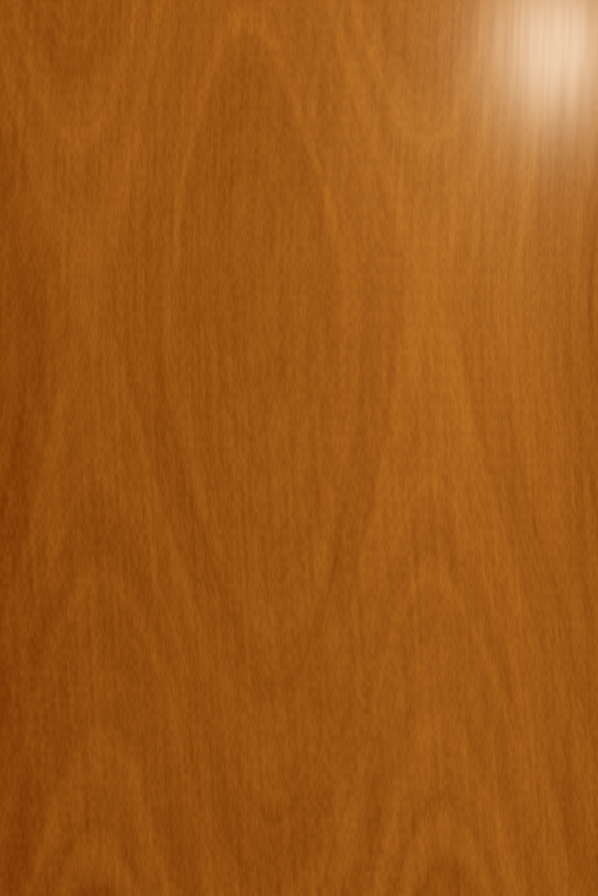
A Shadertoy shader for this texture:

```glsl
// Varnished wood veneer: an eye-shaped knot, cathedral arches and a soft lamp reflection.
#define EYE vec2(0.435, 0.98)
#define ARCH_SPACING 0.57
#define RING_SLOPE 2.8
#define WARP 0.03
#define RING_CONTRAST 0.50
#define FIBRE_CONTRAST 0.17
#define PORE_CONTRAST 0.20
#define GLOSS_POS vec2(0.93, 1.42)
#define GLOSS_SIZE vec2(0.105, 0.135)
#define DARK_WOOD vec3(0.49, 0.23, 0.02)
#define LIGHT_WOOD vec3(0.75, 0.455, 0.145)
#define GLOSS_COLOUR vec3(0.93, 0.80, 0.67)

float hash(vec2 cell) {
    return fract(sin(dot(cell, vec2(127.1, 311.7))) * 43758.5453);
}

// Smooth value noise in 0..1
float noise(vec2 p) {
    vec2 cell = floor(p), f = fract(p);
    f = f * f * (3.0 - 2.0 * f);
    return mix(mix(hash(cell), hash(cell + vec2(1, 0)), f.x),
               mix(hash(cell + vec2(0, 1)), hash(cell + vec2(1, 1)), f.x), f.y);
}

// Growth height: a hill at the knot, saddles beside it, straight grain at the far edges
float growth(vec2 p) {
    vec2 d = p - EYE;
    d.x += 0.03 * d.y;
    d.x += WARP * (noise(p * vec2(4.0, 2.5) + 7.0) - 0.5);
    d.x += 0.3 * WARP * (noise(p * vec2(13.0, 6.0) + 31.0) - 0.5);
    d.y += 2.0 * WARP * (noise(p * vec2(5.0, 3.0) + 19.0) - 0.5);
    float k = 6.28318 / ARCH_SPACING;
    float side = abs(d.x), edge = 0.75 * ARCH_SPACING;
    float profile = side < edge ? cos(k * side) : k * (side - edge);
    return profile - RING_SLOPE * (length(vec2(d.y, 0.15)) - 0.15);
}

// Rings follow growth contours, from broad bands to thin lines
float rings(float g, float y) {
    float sum = 0.0, weight = 0.40, freq = 2.3;
    for (int i = 0; i < 4; i++) {
        sum += weight * (noise(vec2(g * freq + 40.0, y * 1.5 + float(i) * 17.0)) - 0.5);
        freq *= 2.1;
        weight *= 0.72;
    }
    return sum;
}

void mainImage(out vec4 fragColor, in vec2 fragCoord) {
    vec2 p = fragCoord / iResolution.x;
    float g = growth(p);

    // Broad light: dim at the left and bottom, brightest right of centre
    float tone = 0.43 + 0.30 * (p.x - 0.5) + 0.13 * (p.y - 0.75);
    tone += 0.16 * exp(-dot((p - vec2(0.75, 0.95)) / vec2(0.35, 0.55), (p - vec2(0.75, 0.95)) / vec2(0.35, 0.55)));
    tone -= 0.15 * smoothstep(0.86, 1.02, p.x) + 0.10 * smoothstep(0.12, 0.0, p.x);

    // Growth rings, long fibres and short pores
    tone += RING_CONTRAST * rings(g, p.y);
    float fibre = noise(vec2(p.x * 150.0 + g * 3.0, p.y * 9.0));
    float pore = noise(vec2(p.x * 310.0 + g * 4.0, p.y * 110.0));
    tone += FIBRE_CONTRAST * (fibre - 0.5) + PORE_CONTRAST * (pore - 0.5);
    vec3 colour = mix(DARK_WOOD, LIGHT_WOOD, clamp(tone, -0.1, 1.15));

    // Lamp reflection with a wide faint halo
    vec2 q = (p - GLOSS_POS) / GLOSS_SIZE;
    float r2 = dot(q, q);
    float gloss = 0.84 * exp(-0.75 * r2) + 0.17 * exp(-0.14 * r2);
    gloss *= 0.93 + 0.14 * fibre;
    colour = mix(colour, GLOSS_COLOUR, clamp(gloss, 0.0, 1.0));

    fragColor = vec4(colour, 1.0);
}
```
